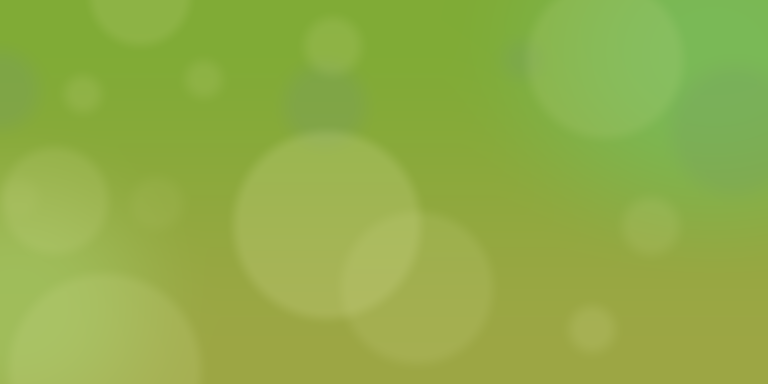
Write a Shadertoy shader that draws this background.

```glsl
// Soft green bokeh: a vertical green-to-olive gradient warmed by two wide
// glows, overlaid with translucent blurred discs. Discs are circle distance
// functions blended in loops; lengths are in units of canvas height.

const vec3 TOP_GREEN    = vec3(0.500, 0.670, 0.210);
const vec3 BOTTOM_OLIVE = vec3(0.612, 0.652, 0.268);
const vec3 MINT_GLOW    = vec3(0.475, 0.730, 0.350);
const vec3 LIME_GLOW    = vec3(0.630, 0.755, 0.370);
const vec3 LIGHT_TINT   = vec3(0.840, 0.870, 0.590);
const vec3 SHADE_TINT   = vec3(0.470, 0.610, 0.380);

const vec2 MINT_CENTER = vec2(1.86, 0.86);
const vec2 LIME_CENTER = vec2(0.04, 0.20);
const vec2 MINT_RADII  = vec2(0.72, 0.62);
const vec2 LIME_RADII  = vec2(0.54, 0.50);

const float LARGE_BLUR = 0.022;
const float SMALL_BLUR = 0.026;
const float SHADE_BLUR = 0.040;

// Each disc: center x, center y, radius, opacity (negative darkens)
const int LARGE_COUNT = 10;
const vec4 LARGE_DISCS[LARGE_COUNT] = vec4[](
    vec4(0.000, 0.766, 0.100, -0.35),
    vec4(0.846, 0.727, 0.105, -0.35),
    vec4(1.360, 0.844, 0.047, -0.30),
    vec4(1.914, 0.661, 0.165, -0.28),
    vec4(0.852, 0.414, 0.243,  0.24),
    vec4(1.086, 0.250, 0.197,  0.15),
    vec4(1.576, 0.844, 0.203,  0.14),
    vec4(0.143, 0.477, 0.138,  0.15),
    vec4(0.273, 0.036, 0.250,  0.17),
    vec4(0.365, 1.013, 0.130,  0.16));

const int SMALL_COUNT = 7;
const vec4 SMALL_DISCS[SMALL_COUNT] = vec4[](
    vec4(0.867, 0.880, 0.073, 0.16),
    vec4(0.531, 0.794, 0.046, 0.14),
    vec4(0.216, 0.755, 0.046, 0.15),
    vec4(0.409, 0.471, 0.066, 0.08),
    vec4(1.695, 0.411, 0.073, 0.14),
    vec4(1.542, 0.143, 0.058, 0.18),
    vec4(0.052, 0.487, 0.045, 0.07));

// Elliptical falloff: 1 at the center, 0 at the rim
float glow(vec2 p, vec2 center, vec2 radii) {
    return 1.0 - smoothstep(0.15, 1.0, length((p - center) / radii));
}

// Blends one blurred disc over the color beneath it
vec3 blendDisc(vec3 color, vec2 p, vec4 disc, float blur) {
    bool isShade = disc.w < 0.0;
    float edge = isShade ? SHADE_BLUR : blur;
    float distanceToRim = length(p - disc.xy) - disc.z;
    float coverage = 1.0 - smoothstep(-edge, edge, distanceToRim);
    vec3 tint = isShade ? SHADE_TINT : LIGHT_TINT;
    return mix(color, tint, coverage * abs(disc.w));
}

void mainImage(out vec4 fragColor, in vec2 fragCoord) {
    vec2 p = fragCoord / iResolution.y;

    // Background gradient and wide glows
    vec3 color = mix(BOTTOM_OLIVE, TOP_GREEN, smoothstep(0.05, 0.95, p.y));
    color = mix(color, MINT_GLOW, 0.90 * glow(p, MINT_CENTER, MINT_RADII));
    color = mix(color, LIME_GLOW, 0.85 * glow(p, LIME_CENTER, LIME_RADII));

    // Translucent discs
    for (int i = 0; i < LARGE_COUNT; i++) {
        color = blendDisc(color, p, LARGE_DISCS[i], LARGE_BLUR);
    }
    for (int i = 0; i < SMALL_COUNT; i++) {
        color = blendDisc(color, p, SMALL_DISCS[i], SMALL_BLUR);
    }

    fragColor = vec4(color, 1.0);
}
```
